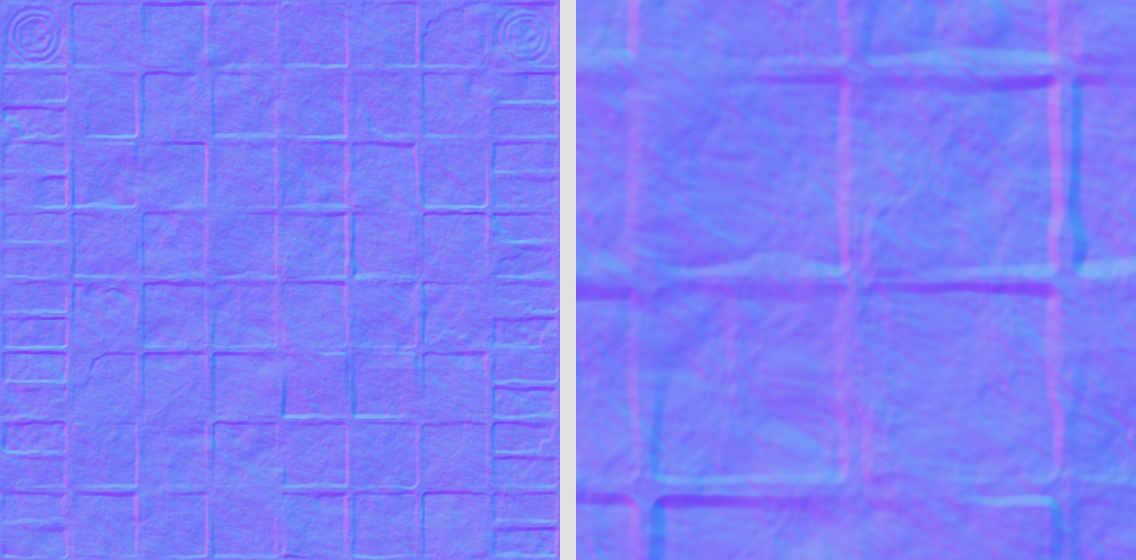
Left, the full canvas; right, a detail of the centre.
This texture map is drawn by a Shadertoy shader. Its source:

```glsl
const float TILES = 8.0;            // tiles across and down
const float GAP = 0.016;            // half groove width, in tiles
const float BEVEL_MIN = 0.055;      // width of the sloping tile edge
const float BEVEL_MAX = 0.12;
const float CORNER = 0.08;          // corner radius
const float RELIEF = 0.0062;        // height of a tile above the groove
const float TILT = 0.036;           // random lean of each tile
const float GRAIN = 0.0036;         // fine stone roughness
const float SWELL = 0.011;          // broad undulation
const float CRACK_CHANCE = 0.24;    // share of tiles with a broken side
const float SAMPLE_STEP = 0.008;    // gradient step, in tiles
const vec3 FLAT_COLOR = vec3(0.488, 0.489, 0.974);

float hash(vec2 p) {
    vec3 q = fract(vec3(p.xyx) * 0.1031);
    q += dot(q, q.yzx + 33.33);
    return fract((q.x + q.y) * q.z);
}

float noise(vec2 p) {
    vec2 i = floor(p), f = fract(p);
    f = f * f * f * (f * (f * 6.0 - 15.0) + 10.0);
    return mix(mix(hash(i), hash(i + vec2(1, 0)), f.x),
               mix(hash(i + vec2(0, 1)), hash(i + vec2(1, 1)), f.x), f.y);
}

float roundedBox(vec2 p, vec2 halfSize, float radius) {
    vec2 q = abs(p) - halfSize + radius;
    return length(max(q, 0.0)) + min(max(q.x, q.y), 0.0) - radius;
}

float ridge(float x, float width) {
    return 1.0 - smoothstep(0.0, width, abs(x));
}

// Diagonal stone grain with broader undulation and rough worn patches
float stone(vec2 p) {
    vec2 q = vec2(p.x + p.y, (p.x - p.y) * 0.75) + 40.0;
    q += 0.12 * noise(p * 3.1 + 90.0);
    float h = GRAIN * 0.42 * noise(q * 20.0);
    h += GRAIN * 0.75 * noise(q * 10.3 + 7.3);
    h += GRAIN * 1.25 * noise(q * 4.9 + 3.1);
    h += SWELL * noise(q * 1.5 + 19.0);
    h += SWELL * 1.4 * noise(q * 0.7 + 37.0);
    float worn = smoothstep(0.55, 0.9, noise(p * 1.3 + 61.0));
    return h + worn * 0.011 * noise(p * 5.0 + 5.0);
}

// Concentric rings around a rough carved centre
float medallion(vec2 p) {
    float r = length(p) + 0.03 * (noise(p * 9.0 + 30.0) - 0.5);
    float rings = ridge(r - 0.38, 0.06) + 0.8 * ridge(r - 0.27, 0.05);
    float carving = noise(p * 10.0 + 50.0) * (1.0 - smoothstep(0.15, 0.25, r));
    return 0.0048 * rings + 0.010 * carving;
}

float surfaceHeight(vec2 p) {
    // Square tiles, split into half bricks in the end columns
    float column = floor(p.x);
    bool endColumn = column < 0.5 || column > TILES - 1.5;
    bool topRow = p.y >= TILES - 1.0;
    bool brick = endColumn && !topRow;
    vec2 size = vec2(1.0, brick ? 0.5 : 1.0);
    vec2 id = floor(p / size);
    vec2 local = p - (id + 0.5) * size;
    vec2 seed = id + (brick ? vec2(83.0, 47.0) : vec2(13.0, 29.0));

    // Uneven outline with a bevel that widens where it is worn
    float wobble = (noise(p * 6.0 + 11.0) - 0.5) * 0.03;
    float d = roundedBox(local, size * 0.5 - GAP, CORNER) + wobble;
    float bevel = mix(BEVEL_MIN, BEVEL_MAX, pow(noise(p * 2.2 + 57.0), 2.0));
    float face = 1.0 - smoothstep(-bevel, 0.0, d);

    // Broken side or corner, crumbling down gradually
    if (hash(seed + 5.7) < CRACK_CHANCE && !(endColumn && topRow)) {
        float angle = 6.2832 * hash(seed + 9.1);
        vec2 direction = vec2(cos(angle), sin(angle));
        float cut = dot(local, direction / size) - mix(0.3, 0.45, hash(seed + 2.3));
        cut = cut * size.y + 0.22 * (noise(p * 5.0 + 23.0) - 0.5);
        cut += 0.06 * (noise(p * 13.0 + 45.0) - 0.5);
        face *= 1.0 - 0.85 * smoothstep(-0.1, 0.03, cut);
    }

    // Edge strength and lean vary from tile to tile
    float strength = mix(0.65, 1.15, hash(seed + 1.9));
    strength *= mix(0.6, 1.4, noise(p * 2.7 + 71.0)) * (brick ? 1.25 : 1.0);
    vec2 lean = vec2(hash(seed + 3.3), hash(seed + 6.1)) - 0.5;
    float h = face * (RELIEF * strength + TILT * dot(lean, local) * size.y);

    // Ornament in the top corners and on a few bricks
    if (endColumn && topRow)
        h += face * medallion(local) * (column < 1.0 ? 1.0 : 0.7);
    else if (brick && hash(seed + 8.8) > 0.85)
        h += face * 0.006 * noise(local * 10.0 + seed);
    else if (brick)
        h += face * 0.010 * (noise(p * 2.6 + seed) - 0.5);
    return h + stone(p);
}

void mainImage(out vec4 fragColor, in vec2 fragCoord) {
    vec2 p = fragCoord / iResolution.xy * TILES;
    vec2 e = vec2(SAMPLE_STEP, 0.0);
    vec2 gradient = vec2(surfaceHeight(p + e.xy) - surfaceHeight(p - e.xy),
                         surfaceHeight(p + e.yx) - surfaceHeight(p - e.yx))
                    / (2.0 * SAMPLE_STEP);

    // Encode slope: red falls as the surface climbs right, green grows upward
    vec2 slope = vec2(-gradient.x, gradient.y);
    slope /= sqrt(1.0 + 14.0 * dot(slope, slope));
    vec3 color = FLAT_COLOR + vec3(slope, -0.3 * dot(slope, slope));
    fragColor = vec4(clamp(color, 0.0, 1.0), 1.0);
}
```
